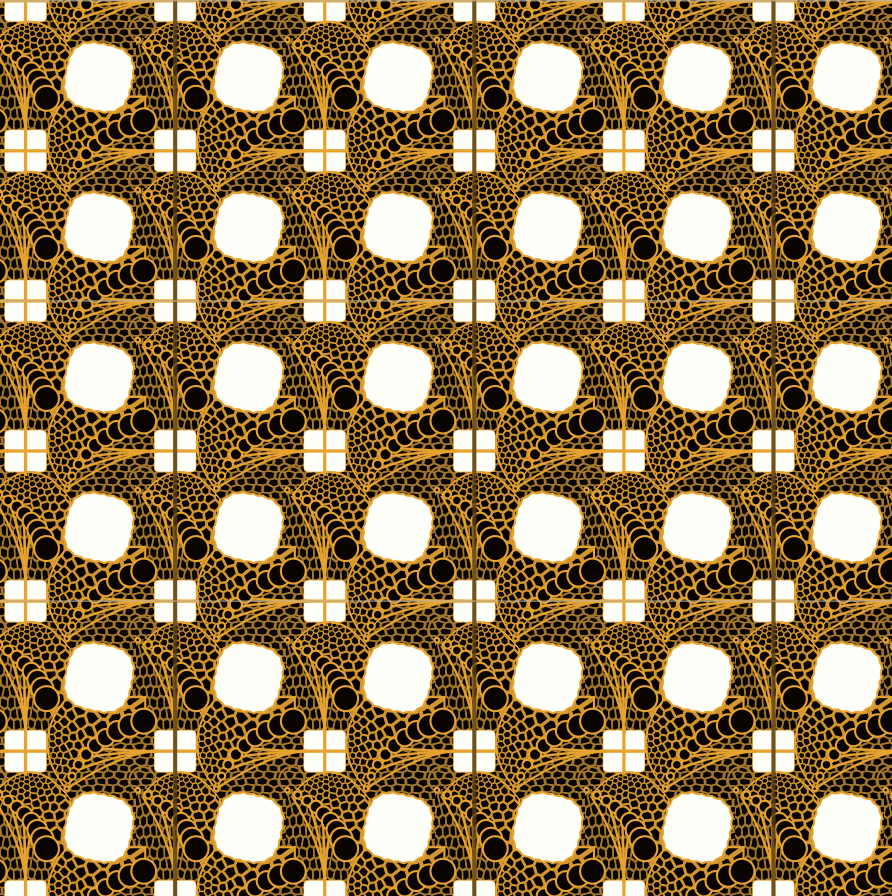
Give the GLSL for this pattern, as a WebGL 1 fragment shader.

```glsl
precision highp float;
// Gold lace on black with white windows, repeated on a square grid.
// Each tile has two fans of log-polar cellular mesh, edged by growing
// bubbles and loose threads, over a finer periodic cellular ground.
uniform vec2 u_resolution;

#define REPEATS vec2(5.99, 5.97)
#define TILE_SHIFT vec2(0.171, 0.005)
#define FAN_DENSITY 7.5
#define MESH_WIDTH 0.13
#define RIM_WIDTH 0.007
#define WINDOW_RADIUS 0.222
#define SQUARE_HALF 0.138
#define WHITE vec3(1.0, 1.0, 0.98)
#define BLACK vec3(0.04, 0.015, 0.005)
#define GOLD vec3(0.90, 0.64, 0.19)
#define BRONZE vec3(0.64, 0.47, 0.17)
#define BROWN vec3(0.34, 0.24, 0.08)

float pixel; // width of one pixel in tile units

vec2 hash2(vec2 p) {
  return fract(sin(vec2(dot(p, vec2(127.1, 311.7)), dot(p, vec2(269.5, 183.3)))) * 437.58);
}

// The repeat of p that lies nearest to a center
vec2 nearest(vec2 p, vec2 center) {
  return center + fract(p - center + 0.5) - 0.5;
}

float cover(float d) { return clamp(0.5 - d / pixel, 0.0, 1.0); }

void paint(inout vec3 color, vec3 ink, float d) { color = mix(color, ink, cover(d)); }

// Distance to the walls of a jittered brick-laid cellular mesh
float cellWall(vec2 q, vec2 period) {
  vec2 base = floor(q), a = vec2(9.0), b = vec2(9.0);
  for (int j = -1; j <= 1; j++) {
    for (int i = -1; i <= 1; i++) {
      vec2 id = base + vec2(float(i), float(j));
      vec2 site = id + vec2(0.25 + 0.5 * mod(id.y, 2.0), 0.5);
      vec2 r = site + 0.4 * (hash2(mod(id, period)) - 0.5) - q;
      if (dot(r, r) < dot(a, a)) { b = a; a = r; }
      else if (dot(r, r) < dot(b, b)) { b = r; }
    }
  }
  return dot(0.5 * (a + b), normalize(b - a));
}

vec3 mesh(float wall, float scale, vec3 ink) {
  vec3 color = BLACK;
  paint(color, ink, (wall - MESH_WIDTH) / scale);
  return color;
}

// Mesh whose cells grow with distance from a pole
vec3 fanMesh(vec2 p, vec2 pole) {
  vec2 v = p - pole;
  float r = max(length(v), 0.02);
  vec2 q = FAN_DENSITY * vec2(log(r), atan(v.y, v.x));
  return mesh(cellWall(q, vec2(512.0)), FAN_DENSITY / r, GOLD * 0.92);
}

void paintFan(inout vec3 color, vec3 net, float d) {
  color = mix(color, net, cover(d));
  paint(color, GOLD, abs(d) - RIM_WIDTH);
}

// Bubbles growing along a quadratic curve
void paintBubbles(inout vec3 color, vec2 p, vec2 start, vec2 bend, vec2 end) {
  for (int i = 0; i < 9; i++) {
    float t = float(i) / 8.0;
    vec2 c = mix(mix(start, bend, t), mix(bend, end, t), t);
    float d = length(p - c) - mix(0.022, 0.09, t);
    paint(color, GOLD, d);
    paint(color, BLACK, d + 2.0 * RIM_WIDTH);
  }
}

// Threads that run together onto the axis; limit keeps them off the mesh
void paintThreads(inout vec3 color, float along, float across, float start, vec2 lifts, float limit) {
  float t = clamp((along - start) / (0.87 - start), 0.0, 1.0);
  float ends = max(max(start - along, along - 0.88), limit);
  for (int i = 0; i < 4; i++) {
    float lift = mix(lifts.x, lifts.y, float(i) / 3.0);
    float d = abs(across - lift * pow(1.0 - t, 1.6)) * 0.85 - RIM_WIDTH;
    paint(color, GOLD, max(d, ends));
  }
}

void main() {
  vec2 uv = vec2(gl_FragCoord.x, u_resolution.y - gl_FragCoord.y) / u_resolution.y;
  vec2 grid = uv * REPEATS - TILE_SHIFT;
  pixel = REPEATS.y / u_resolution.y;
  vec2 square = nearest(grid, vec2(0.0));
  vec2 a = nearest(grid, vec2(0.5, -0.03));
  vec2 b = nearest(grid, vec2(0.0, 0.55));

  // Ground mesh: tall cells below the upright fan, flat cells elsewhere
  vec2 freq = abs(b.x) < 0.26 && b.y > 0.25 && b.y < 0.87 ? vec2(22.0, 14.0) : vec2(14.0, 22.0);
  vec3 color = mesh(cellWall(fract(grid) * freq, freq), 17.0, BRONZE);
  paint(color, BRONZE, abs(length(square - vec2(-0.22, 0.19)) - 0.085) - RIM_WIDTH);

  // Small square windows with scalloped sides
  vec2 s = abs(square);
  float scallop = 0.006 * abs(sin(square.x * 70.0) * sin(square.y * 70.0));
  float pane = length(max(s - SQUARE_HALF + 0.03, 0.0)) - 0.03 + scallop;
  paint(color, GOLD, pane - RIM_WIDTH);
  paint(color, WHITE, pane);

  // Upright fan and its threads
  float edgeB = 0.28 + 0.45 * pow(max(b.x + 0.25, 0.0) / 0.41, 1.5);
  float fanB = max(0.14 + 2.5 * (b.x - 0.03) * (b.x - 0.03) - b.y, b.y - edgeB);
  fanB = max(fanB, max(b.x - 0.3, b.y - 0.86));
  paintFan(color, fanMesh(b, vec2(0.0, -0.05)), fanB);
  paintThreads(color, b.y, b.x, 0.3, vec2(-0.22, 0.08), edgeB - b.y);

  // Sideways fan and its threads
  float edgeA = -0.2 + 0.45 * pow(max(0.79 - a.x, 0.0) / 0.515, 1.9);
  float fanA = max(0.146 + 1.4 * (a.y + 0.05) * (a.y + 0.05) - a.x, a.y - edgeA);
  fanA = max(fanA, max(a.x - 0.8, -0.36 - a.y));
  paintFan(color, fanMesh(a, vec2(-0.1, 0.05)), fanA);
  paintThreads(color, a.x, a.y, 0.28, vec2(-0.04, 0.25), edgeA - a.y);

  // Large turned window, a rounded square with a scalloped rim
  vec2 w = nearest(grid, vec2(0.49, 0.51)) - vec2(0.49, 0.51);
  vec2 turned = abs(mat2(0.98, -0.2, 0.2, 0.98) * w);
  float window = pow(dot(turned, turned * turned) + 1e-6, 1.0 / 3.0) - WINDOW_RADIUS;
  window += 0.008 * abs(sin(atan(w.y, w.x) * 11.0));
  paint(color, GOLD, window - 2.0 * RIM_WIDTH);
  paint(color, WHITE, window);

  paintBubbles(color, b, vec2(-0.25, 0.26), vec2(0.04, 0.38), vec2(0.14, 0.65));
  paintBubbles(color, a, vec2(0.275, 0.25), vec2(0.40, -0.10), vec2(0.79, -0.20));

  // Crossbars, with dark uprights and pale seams on alternate repeats
  vec2 index = mod(floor(grid + 0.5), 2.0);
  paint(color, GOLD, max(min(s.x, s.y) - 0.011, max(s.x, s.y) - 0.16));
  if (index.x > 0.5) color = mix(color, BROWN, 0.8 * cover(s.x - 0.014));
  if (index.y < 0.5) color = mix(color, vec3(0.74, 0.71, 0.63), 0.7 * cover(s.y - 0.005));
  gl_FragColor = vec4(color, 1.0);
}
```
